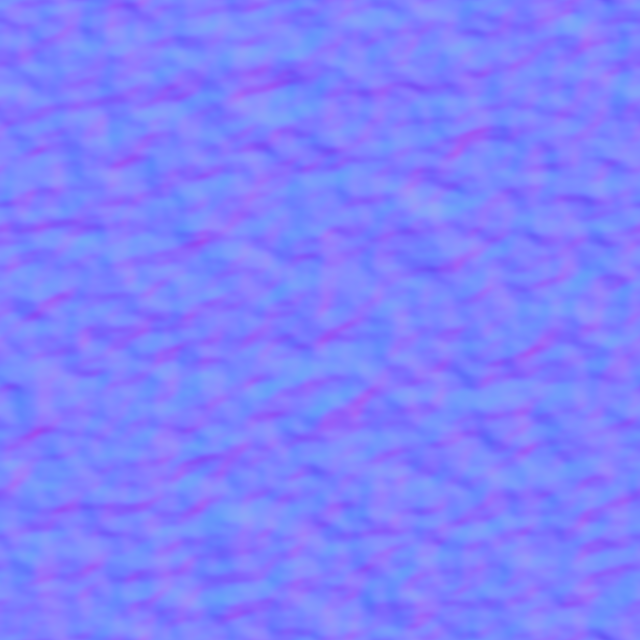
A WebGL 1 fragment shader for this texture map:

```glsl
precision highp float;
// Tileable tangent-space normal map of soft, rounded, slightly wide lumps.

uniform vec2 u_resolution;

// Lattice cells across the tile for each layer, and rows climbed per tile width
const vec2 SWELL_CELLS = vec2(8.0, 11.0);
const vec2 LUMP_CELLS = vec2(15.0, 22.0);
const vec2 DENT_CELLS = vec2(27.0, 39.0);
const vec2 GRAIN_CELLS = vec2(44.0, 64.0);
const float SWELL_CLIMB = 1.0;
const float LUMP_CLIMB = 3.0;
const float DENT_CLIMB = 5.0;
const float GRAIN_CLIMB = 6.0;

// Steepness that each layer adds
const float SWELL_SLOPE = 0.07;
const float LUMP_SLOPE = 0.135;
const float DENT_SLOPE = 0.105;
const float GRAIN_SLOPE = 0.042;

const float LEAN = 0.5;          // steepens the lower side of the lumps
const float SAMPLE_STEP = 0.003; // half width of the slope measurement

// Random unit vector from a lattice point
vec2 randomGradient(vec2 cell) {
  vec3 q = fract(cell.xyx * vec3(0.1031, 0.1030, 0.0973));
  q += dot(q, q.yzx + 33.33);
  return normalize(fract((q.xx + q.yz) * q.zy) - 0.4999);
}

// Brings a sheared lattice point back into the base tile
vec2 wrapCell(vec2 cell, vec2 cells, float climb) {
  float turns = floor((cell.x + 0.5) / cells.x);
  cell += turns * vec2(-cells.x, climb);
  cell.y -= cells.y * floor((cell.y + 0.5) / cells.y);
  return cell;
}

float cornerValue(vec2 cell, vec2 corner, vec2 local, vec2 cells, float climb, float seed) {
  vec2 wrapped = wrapCell(cell + corner, cells, climb);
  return dot(randomGradient(wrapped + seed), local - corner);
}

// Periodic gradient noise on a lattice whose rows rise to the right
float slantedNoise(vec2 uv, vec2 cells, float climb, float seed) {
  vec2 p = uv * cells - vec2(0.0, climb * uv.x);
  vec2 cell = floor(p);
  vec2 f = p - cell;
  vec2 blend = f * f * f * (f * (f * 6.0 - 15.0) + 10.0);
  float a = cornerValue(cell, vec2(0.0, 0.0), f, cells, climb, seed);
  float b = cornerValue(cell, vec2(1.0, 0.0), f, cells, climb, seed);
  float c = cornerValue(cell, vec2(0.0, 1.0), f, cells, climb, seed);
  float d = cornerValue(cell, vec2(1.0, 1.0), f, cells, climb, seed);
  return mix(mix(a, b, blend.x), mix(c, d, blend.x), blend.y);
}

// Dividing by the row count turns a slope into a height
float layer(vec2 uv, vec2 cells, float climb, float slope, float seed) {
  return slope / cells.y * slantedNoise(uv, cells, climb, seed);
}

float lumps(vec2 uv) {
  return layer(uv, SWELL_CELLS, SWELL_CLIMB, SWELL_SLOPE, 17.0)
       + layer(uv, LUMP_CELLS, LUMP_CLIMB, LUMP_SLOPE, 131.0)
       + layer(uv, DENT_CELLS, DENT_CLIMB, DENT_SLOPE, 253.0)
       + layer(uv, GRAIN_CELLS, GRAIN_CLIMB, GRAIN_SLOPE, 389.0);
}

float height(vec2 uv) {
  return lumps(uv + vec2(0.0, LEAN * lumps(uv)));
}

void main() {
  vec2 uv = gl_FragCoord.xy / u_resolution;

  // Slope by central differences
  vec2 dx = vec2(SAMPLE_STEP, 0.0);
  vec2 dy = vec2(0.0, SAMPLE_STEP);
  vec2 slope = vec2(height(uv + dx) - height(uv - dx),
                    height(uv + dy) - height(uv - dy)) / (2.0 * SAMPLE_STEP);

  // Pack the surface normal into colour
  vec3 normal = normalize(vec3(-slope, 1.0));
  gl_FragColor = vec4(normal * 0.5 + 0.5, 1.0);
}
```
